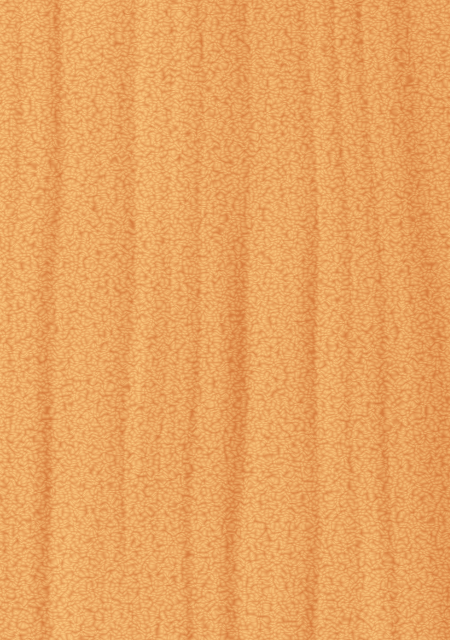
Reproduce this texture procedurally as a Shadertoy shader.

```glsl
#define DARK_WOOD vec3(0.845, 0.495, 0.245)
#define PALE_WOOD vec3(0.975, 0.765, 0.480)
#define BASE_TONE 0.60
#define BANDS 14.0
#define BAND_DEPTH 0.50
#define FIBRE_DEPTH 0.20
#define MOTTLE_DEPTH 0.85
#define MOTTLE_CELLS vec2(150.0, 225.0)
#define SLANT 0.085

vec2 hash2(vec2 p) {
    vec3 q = fract(p.xyx * vec3(0.1031, 0.1030, 0.0973));
    q += dot(q, q.yzx + 33.33);
    return fract((q.xx + q.yz) * q.zy);
}

float valueNoise(vec2 p) {
    vec2 cell = floor(p), f = fract(p);
    f = f * f * (3.0 - 2.0 * f);
    float low = mix(hash2(cell).x, hash2(cell + vec2(1, 0)).x, f.x);
    float high = mix(hash2(cell + vec2(0, 1)).x, hash2(cell + vec2(1, 1)).x, f.x);
    return mix(low, high, f.y);
}

// Distance to the nearest scattered cell centre
float cellular(vec2 p) {
    vec2 cell = floor(p), f = fract(p);
    float nearest = 4.0;
    for (int j = -1; j <= 1; j++) {
        for (int i = -1; i <= 1; i++) {
            vec2 offset = vec2(i, j);
            vec2 d = offset + hash2(cell + offset) - f;
            nearest = min(nearest, dot(d, d));
        }
    }
    return sqrt(nearest);
}

// Grain lines: upright at the left, leaning at the right
float bendGrain(vec2 p) {
    float lean = SLANT * smoothstep(0.35, 0.70, p.x) * (p.y - 0.5);
    float sway = 0.010 * sin(4.0 * p.y + 3.0 * p.x + 0.6);
    float ripple = 0.003 * sin(13.0 * p.y + 17.0 * p.x);
    return p.x + lean + sway + ripple;
}

// Broad growth bands with a soft left flank and a crisper right edge
float growthBands(float grain, float y) {
    float along = grain * BANDS + 0.32 * sin(grain * 23.0) + 0.4;
    float id = floor(along), s = fract(along);
    float profile = s * s * s * (1.0 - smoothstep(0.84, 1.0, s));
    float strength = 0.35 + 0.65 * hash2(vec2(id, 7.0)).x;
    float fade = 0.5 + 0.9 * valueNoise(vec2(id * 5.0 + 2.0, y * 4.0));
    return profile * strength * fade;
}

// Thin vertical fibres in two widths, centred on zero
float fibres(float grain, float y) {
    float wide = valueNoise(vec2(grain * 55.0, y * 2.5));
    float fine = valueNoise(vec2(grain * 170.0, y * 7.0 + 20.0));
    return 0.6 * wide + 0.4 * fine - 0.5;
}

// Pale flattened lumps parted by dark squiggles
float mottle(vec2 p) {
    vec2 wobble = vec2(valueNoise(p * 90.0), valueNoise(p * 110.0 + 40.0)) - 0.5;
    return 0.46 - cellular((p + 0.006 * wobble) * MOTTLE_CELLS);
}

void mainImage(out vec4 fragColor, in vec2 fragCoord) {
    vec2 p = fragCoord / iResolution.y;
    float grain = bendGrain(p);

    float tone = BASE_TONE - 0.20 * (p.x - 0.35);
    tone += 0.12 * (valueNoise(vec2(grain * 9.0, p.y * 2.0) + 3.0) - 0.5);
    tone -= BAND_DEPTH * growthBands(grain, p.y);
    tone += FIBRE_DEPTH * fibres(grain, p.y);
    tone += MOTTLE_DEPTH * mottle(p);

    fragColor = vec4(mix(DARK_WOOD, PALE_WOOD, clamp(tone, 0.0, 1.0)), 1.0);
}
```
